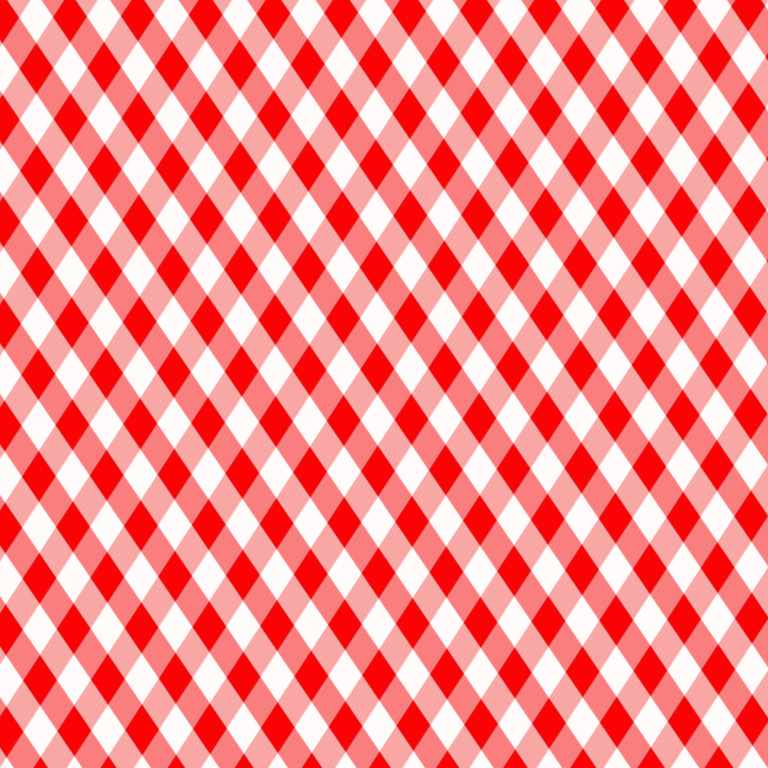
A three.js fragment shader for this pattern:

```glsl
// Slanted gingham: two families of diagonal bands cross on a slightly skewed lattice.
// Each band is a periodic distance test; the overlaps give red, pink and white diamonds,
// with a faint thread texture in the cloth and a darker rim on the red.

#define STEP_ACROSS vec2(0.0883, 0.0014)  // one repeat along a row
#define STEP_UP vec2(-0.0008, 0.1328)     // one repeat along a column
#define ANCHOR vec2(0.4913, 0.5195)       // centre of one red diamond
#define HALF_BAND 0.25                    // half band width, in repeats
#define SOFTNESS 0.02                     // edge blur, in repeats
#define RIM 0.035                         // width of the dark rim, in repeats
#define THREADS 14.0                      // threads per repeat
#define THREAD_DEPTH 0.012
#define WHITE vec3(1.0, 0.985, 0.98)
#define LIGHT_PINK vec3(0.975, 0.655, 0.645)
#define DARK_PINK vec3(0.98, 0.495, 0.495)
#define RED vec3(0.975, 0.01, 0.015)

varying vec2 vUv;

// Coordinates along the two lattice steps
vec2 toLattice(vec2 p) {
  vec2 a = STEP_ACROSS;
  vec2 b = STEP_UP;
  float det = a.x * b.y - a.y * b.x;
  return vec2(p.x * b.y - p.y * b.x, a.x * p.y - a.y * p.x) / det;
}

// Distance to the nearest band centre line, for both families
vec2 bandDistance(vec2 q) {
  return abs(fract(q + 0.5) - 0.5);
}

void main() {
  vec2 cell = toLattice(vUv - ANCHOR);
  vec2 diagonal = vec2(cell.x + cell.y, cell.x - cell.y);

  // x covers the bands falling to the right, y those rising to the right
  vec2 d = bandDistance(diagonal);
  vec2 band = 1.0 - smoothstep(HALF_BAND - SOFTNESS, HALF_BAND + SOFTNESS, d);

  // Red darkens slightly towards the diamond's edge
  float rim = smoothstep(HALF_BAND - RIM, HALF_BAND, max(d.x, d.y));
  vec3 red = mix(RED, vec3(0.86, 0.07, 0.08), rim);

  vec3 color = mix(mix(WHITE, LIGHT_PINK, band.y),
                   mix(DARK_PINK, red, band.y), band.x);

  // Fine threads show only where a single band lies
  float single = abs(band.x - band.y);
  float thread = sin(6.2832 * THREADS * diagonal.y);
  color += THREAD_DEPTH * single * thread * vec3(0.3, 1.0, 1.0);

  gl_FragColor = vec4(clamp(color, 0.0, 1.0), 1.0);
}
```
